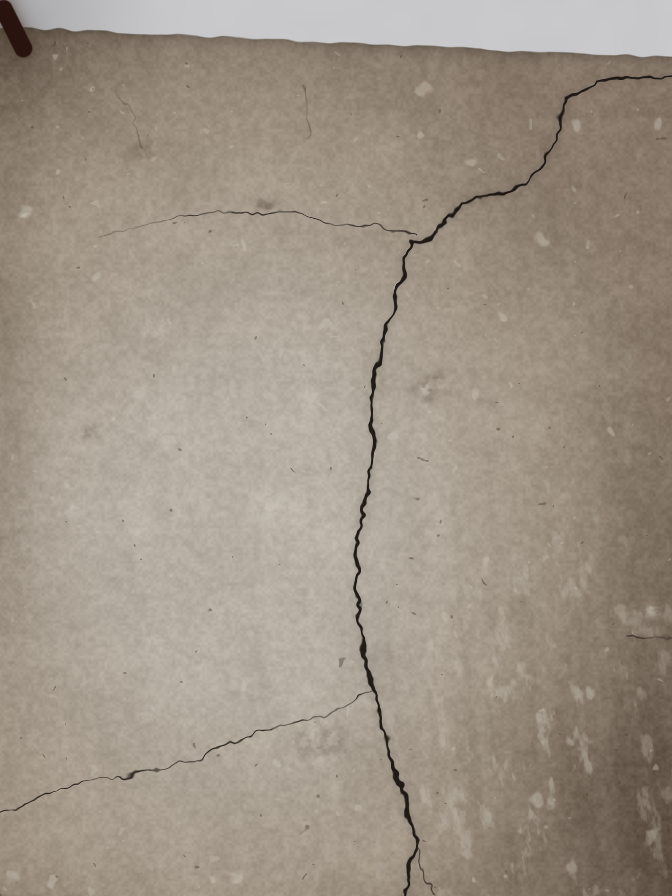
Write a WebGL 2 fragment shader that draws this texture.

```glsl
#version 300 es
precision highp float;
// A worn concrete floor below a strip of pale wall, split by one long crack with thin branches.
// Cracks are distances to polylines in a noise-warped space; the floor is a soft radial ramp
// with layered value noise, trowel streaks, cellular flecks and a few stains.
uniform vec2 u_resolution;
out vec4 outColor;

const float ASPECT = 0.75;
const vec3 LIGHT = vec3(0.715, 0.685, 0.640);
const vec3 MID   = vec3(0.630, 0.583, 0.522);
const vec3 SHADE = vec3(0.535, 0.475, 0.415);
const vec3 DEEP  = vec3(0.300, 0.250, 0.200);
const vec3 WALL  = vec3(0.785, 0.785, 0.795);
const vec3 INK   = vec3(0.100, 0.080, 0.065);
const vec3 PALE  = vec3(0.800, 0.780, 0.730);
const vec3 POST  = vec3(0.160, 0.075, 0.060);
const vec2 GLOW_CENTER = vec2(0.27, 0.40);
const vec2 GLOW_SIZE = vec2(0.50, 0.62);
const float MAIN_WIDTH = 0.0019, BRANCH_WIDTH = 0.0007;
const float GRAIN = 0.045, STREAKS = 0.050, MOTTLE = 0.065;

const int MAIN_N = 19, BRANCH_N = 7, MARK_N = 11;
const vec2 MAIN[MAIN_N] = vec2[](
  vec2(.760, .915), vec2(.667, .908), vec2(.633, .891), vec2(.622, .859), vec2(.608, .824),
  vec2(.589, .797), vec2(.553, .784), vec2(.512, .773), vec2(.490, .738), vec2(.458, .732),
  vec2(.434, .642), vec2(.413, .544), vec2(.417, .473), vec2(.400, .395), vec2(.395, .342),
  vec2(.414, .229), vec2(.449, .115), vec2(.465, .056), vec2(.446, -.01));
const vec2 UPPER[BRANCH_N] = vec2[](vec2(.463, .739), vec2(.417, .747), vec2(.371, .749),
  vec2(.341, .761), vec2(.241, .764), vec2(.195, .758), vec2(.110, .733));
const vec2 LOWER[BRANCH_N] = vec2[](vec2(.413, .229), vec2(.352, .198), vec2(.280, .181),
  vec2(.215, .150), vec2(.130, .131), vec2(.065, .122), vec2(-.01, .086));
// Marks: centre, radius, strength (positive is pale, negative is dark)
const vec4 MARKS[MARK_N] = vec4[](
  vec4(.306, .430, .026, .75), vec4(.078, .435, .012, .85), vec4(.189, .510, .016, .50),
  vec4(.167, .203, .009, .85), vec4(.723, .320, .011, .60), vec4(.170, .635, .014, .40),
  vec4(.482, .568, .018, -.45), vec4(.158, .830, .017, -.25), vec4(.358, .173, .030, -.30),
  vec4(.098, .520, .009, -.50), vec4(.297, .771, .008, -.50));

float hash(vec2 p) {
  p = fract(p * vec2(0.1031, 0.1130));
  p += dot(p, p.yx + 33.33);
  return fract((p.x + p.y) * p.x * 91.7);
}
float noise(vec2 p) {
  vec2 i = floor(p), f = fract(p);
  f = f * f * (3.0 - 2.0 * f);
  return mix(mix(hash(i), hash(i + vec2(1, 0)), f.x),
             mix(hash(i + vec2(0, 1)), hash(i + vec2(1, 1)), f.x), f.y);
}
float fbm(vec2 p) {
  float sum = 0.0, amp = 0.5;
  for (int i = 0; i < 4; i++) { sum += amp * noise(p); p = p * 2.07 + 17.3; amp *= 0.5; }
  return sum;
}
float segment(vec2 p, vec2 a, vec2 b) {
  vec2 ab = b - a;
  return length(p - a - ab * clamp(dot(p - a, ab) / dot(ab, ab), 0.0, 1.0));
}
// Pale specks: one random disc per grid cell, most of them empty
float flecks(vec2 p, float scale, float density) {
  vec2 cell = floor(p * scale), f = fract(p * scale);
  vec2 center = 0.3 + 0.4 * vec2(hash(cell + 5.1), hash(cell + 9.7));
  float radius = 0.08 + 0.16 * hash(cell + 2.3);
  return step(hash(cell), density) * (1.0 - smoothstep(radius * 0.4, radius, length(f - center)));
}
float blob(vec2 p, vec2 center, vec2 size) {
  vec2 d = (p - center) / size;
  return exp(-dot(d, d));
}

void main() {
  vec2 p = gl_FragCoord.xy / u_resolution * vec2(ASPECT, 1.0);
  float px = 1.0 / u_resolution.y;

  // Floor light: warm ramp away from the glow, darker corners
  float d = length((p - GLOW_CENTER) / GLOW_SIZE) + 0.12 * (fbm(p * 5.0) - 0.47);
  vec3 col = mix(LIGHT, MID, smoothstep(0.20, 0.72, d));
  col = mix(col, SHADE, smoothstep(0.62, 1.05, d));
  float dark = 0.65 * blob(p, vec2(.76, .03), vec2(.17, .22)) + 0.50 * blob(p, vec2(.0, .97), vec2(.13, .11))
             + 0.25 * blob(p, vec2(.78, .38), vec2(.10, .22)) + 0.22 * blob(p, vec2(.0, .55), vec2(.035, .30));
  col = mix(col, DEEP, min(dark, 0.8));

  // Surface: mottling, slanted trowel streaks and grain
  vec2 lean = vec2(p.x + 0.12 * p.y, p.y);
  float streak = fbm(lean * vec2(75.0, 7.0)) - 0.47;
  float worn = blob(p, vec2(.60, .16), vec2(.19, .28));
  col += MOTTLE * (fbm(p * vec2(14.0, 19.0)) - 0.47);
  col += STREAKS * streak * (0.5 + 1.5 * worn);
  col += GRAIN * (noise(p * 330.0) - 0.5) + GRAIN * (noise(p * 150.0) - 0.5);
  float scuff = smoothstep(0.54, 0.72, fbm(lean * vec2(70.0, 35.0) + 4.0));
  col = mix(col, PALE, scuff * (0.04 + 0.40 * worn));
  vec2 rough = p + 0.012 * (vec2(noise(p * 90.0), noise(p * 90.0 + 31.0)) - 0.5);
  col = mix(col, PALE, 0.40 * flecks(rough, 24.0, 0.10) + 0.30 * flecks(rough, 60.0, 0.06));
  col = mix(col, DEEP, 0.45 * flecks(rough + 3.0, 75.0, 0.02));
  for (int i = 0; i < MARK_N; i++) {
    vec4 m = MARKS[i];
    float patchy = blob(rough, m.xy, m.zz * vec2(1.0, 0.75)) * smoothstep(0.25, 0.65, fbm(p * 110.0));
    col = mix(col, m.w > 0.0 ? PALE : DEEP, abs(m.w) * patchy);
  }

  // Cracks: jagged warp, then nearest segment of each line
  vec2 q = p + 0.008 * (vec2(noise(p * 55.0), noise(p * 55.0 + 19.0)) - 0.5)
             + 0.004 * (vec2(noise(p * 160.0), noise(p * 160.0 + 47.0)) - 0.5);
  float crack = 1.0, upper = 1.0, lower = 1.0;
  for (int i = 0; i < MAIN_N - 1; i++) crack = min(crack, segment(q, MAIN[i], MAIN[i + 1]));
  for (int i = 0; i < BRANCH_N - 1; i++) {
    upper = min(upper, segment(q, UPPER[i], UPPER[i + 1]));
    lower = min(lower, segment(q, LOWER[i], LOWER[i + 1]));
  }
  float spur = min(segment(q, vec2(.465, .056), vec2(.482, .0)), segment(q, vec2(.70, .291), vec2(.76, .284)));
  float hair = min(segment(q, vec2(.341, .905), vec2(.343, .845)), segment(q, vec2(.13, .90), vec2(.16, .835)));
  float soft = 0.8 * px, broken = 0.55 + 0.45 * smoothstep(0.25, 0.55, noise(p * 48.0));
  float w = MAIN_WIDTH * (0.55 + 0.8 * noise(p * 65.0)) * mix(1.0, 0.75, smoothstep(.72, .78, p.y));
  vec4 thin = 1.0 - smoothstep(vec4(BRANCH_WIDTH - soft), vec4(BRANCH_WIDTH + soft), vec4(upper, lower, spur, hair));
  thin *= vec4(mix(0.25, 0.85, smoothstep(.17, .23, p.x)), 0.9, 0.65, 0.25) * broken;
  float ink = max(max(thin.x, thin.y), max(thin.z, thin.w));
  col *= 1.0 - 0.12 * exp(-crack * 220.0);
  col = mix(col, INK, max(ink, 0.95 * (1.0 - smoothstep(w - soft, w + soft, crack))));

  // Wall strip with a dim seam, then the dark post in the corner
  float edge = p.y - (0.970 - 0.046 * p.x) - 0.004 * (noise(p * 60.0) - 0.5);
  col *= 1.0 - 0.22 * exp(-abs(edge) * 120.0);
  vec3 wall = WALL * mix(0.86, 1.0, smoothstep(0.0, 0.22, p.x)) + 0.01 * (noise(p * 40.0) - 0.5);
  col = mix(col, wall, smoothstep(-px, px, edge));
  float post = segment(p, vec2(.004, .990), vec2(.026, .946)) - 0.010;
  col = mix(col, DEEP, 0.5 * exp(-max(post, 0.0) * 110.0));
  col = mix(col, POST, 1.0 - smoothstep(-px, px, post));
  outColor = vec4(clamp(col, 0.0, 1.0), 1.0);
}
```
